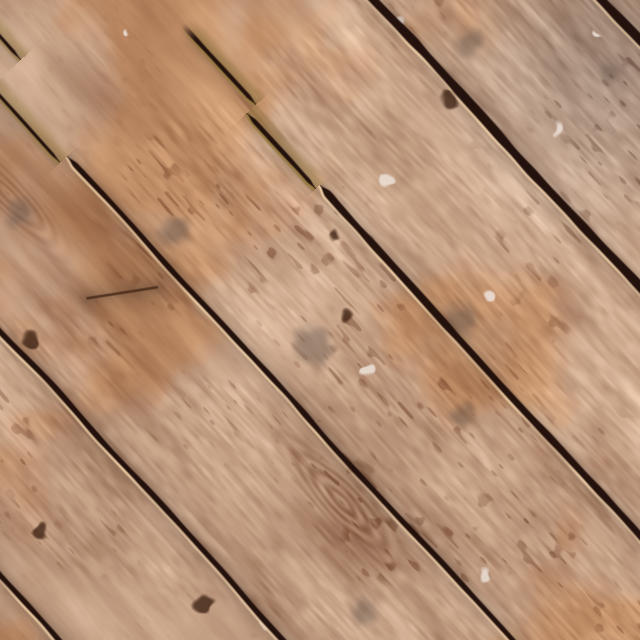
This texture is drawn by a WebGL 1 fragment shader. Its source:

```glsl
precision highp float;
// Weathered diagonal wooden planks with dark seams, broken joints, grain, knots and paint flecks.
uniform vec2 u_resolution;

const float SLOPE = 1.09;          // seam drop per unit of width
const float SPACING = 0.2602;      // plank width, measured across the grain
const float FIRST_SEAM = -0.088;   // position of seam row 0
const float SEAM_THIN = 0.0037;    // half widths of the gaps
const float SEAM_WIDE = 0.0062;
const float WOBBLE = 0.006;
const vec2 GRAIN_FREQ = vec2(24.0, 210.0);
const vec2 RINGS_A = vec2(0.94, -0.130);   // ring centres: along, across
const vec2 RINGS_B = vec2(0.23, -0.185);
const vec3 WOOD_DARK = vec3(0.60, 0.44, 0.34);
const vec3 WOOD_LIGHT = vec3(0.91, 0.78, 0.67);
const vec3 GAP = vec3(0.12, 0.05, 0.035);
const vec3 RIM = vec3(0.93, 0.81, 0.65);
const vec3 OLIVE = vec3(0.60, 0.49, 0.25);
const vec3 STAIN = vec3(0.42, 0.35, 0.31);
const vec3 KNOT = vec3(0.25, 0.14, 0.08);
const vec3 PAINT = vec3(0.92, 0.87, 0.83);

float hash(vec2 p) {
  return fract(sin(dot(p, vec2(127.1, 311.7))) * 43758.545);
}

float noise(vec2 p) {
  vec2 i = floor(p), f = fract(p);
  f = f * f * (3.0 - 2.0 * f);
  return mix(mix(hash(i), hash(i + vec2(1, 0)), f.x),
             mix(hash(i + vec2(0, 1)), hash(i + vec2(1, 1)), f.x), f.y);
}

float fbm(vec2 p) {
  float sum = 0.0, amp = 0.533;
  for (int i = 0; i < 4; i++) {
    sum += amp * noise(p);
    p = p * 2.03 + 17.3;
    amp *= 0.5;
  }
  return sum;
}

// Randomly placed round marks, at most one per cell
float spots(vec2 p, float cells, float density, float radius, float soft, float seed) {
  float mask = 0.0;
  vec2 base = floor(p * cells);
  for (int j = -1; j <= 1; j++) {
    for (int i = -1; i <= 1; i++) {
      vec2 id = base + vec2(i, j) + seed;
      vec2 center = (id - seed + 0.15 + 0.7 * vec2(hash(id), hash(id + 5.7))) / cells;
      float r = radius * (0.55 + 0.65 * hash(id + 9.1));
      float inside = 1.0 - smoothstep(r - soft, r + soft, length(p - center));
      mask = max(mask, inside * step(hash(id + 3.3), density));
    }
  }
  return mask;
}

// Stretched growth rings that fade outwards
float rings(vec2 q, vec2 center) {
  vec2 e = (q - center) * vec2(0.24, 1.0);
  float r = length(e) + 0.006 * noise(q * vec2(14.0, 40.0));
  return (0.5 + 0.5 * sin(r * 720.0)) * (1.0 - smoothstep(0.015, 0.048, r));
}

float segment(vec2 p, vec2 a, vec2 b) {
  vec2 d = b - a;
  return length(p - a - d * clamp(dot(p - a, d) / dot(d, d), 0.0, 1.0));
}

void main() {
  vec2 p = gl_FragCoord.xy / u_resolution;
  float px = 1.0 / min(u_resolution.x, u_resolution.y);
  float norm = sqrt(1.0 + SLOPE * SLOPE);
  float along = (p.x + SLOPE * (1.0 - p.y)) / norm;
  float across = (SLOPE * p.x + p.y - 1.0) / norm;

  // Nearest seam; rows 0 and 1 are broken and displaced at their upper ends
  float row = floor((across - FIRST_SEAM) / SPACING + 0.5);
  float canBreak = step(-0.5, row) * step(row, 1.5);
  float breakA = 0.251 + 0.3 * row;
  float breakB = breakA - 0.16;
  float broken = canBreak * step(along, breakA);
  float shift = broken * mix(mix(-0.015, -0.009, row), mix(0.047, 0.0105, row), step(along, breakB));
  float seam = across - FIRST_SEAM - row * SPACING - shift
             + WOBBLE * (noise(vec2(along * 8.0, row * 7.0)) - 0.5);
  float present = mix(1.0, smoothstep(-0.02, 0.02, along - breakA + 0.314), canBreak);
  float halfWidth = mix(SEAM_THIN, SEAM_WIDE, clamp(row * 0.5, 0.0, 1.0)) * mix(1.0, 0.6, broken);
  float nearBreak = min(abs(along - breakA), abs(along - breakB));
  halfWidth *= mix(1.0, smoothstep(0.0, 0.02, nearBreak), canBreak);
  halfWidth *= 0.85 + 0.3 * noise(vec2(along * 25.0, row));

  // Wood tone: fibres, pores, soft mottling and smeared patches
  vec2 q = vec2(along, across + 0.012 * noise(vec2(along * 4.0, across * 9.0)));
  float mottle = fbm(p * 5.5 + 3.0);
  float patches = fbm(p * vec2(3.0, 4.5) + 21.0) + 0.16 * (0.65 - along);
  float crisp = 1.0 - 0.8 * smoothstep(0.52, 0.62, patches);
  float fibre = 0.6 * noise(q * GRAIN_FREQ) + 0.4 * noise(q * GRAIN_FREQ * vec2(2.3, 0.5) + 40.0);
  float streak = fbm(q * vec2(5.0, 38.0) + 8.0);
  float blend = mix(0.06, 0.002, present);
  float tint = mix(hash(vec2(row, 4.0)), hash(vec2(row + 1.0, 4.0)), smoothstep(-blend, blend, seam));
  float tone = 0.51 + 0.75 * (mottle - 0.5) + 0.5 * crisp * (fibre - 0.5)
             + 0.6 * (streak - 0.5) + 0.10 * (tint - 0.5);
  float pores = smoothstep(0.74, 0.9, noise(q * vec2(45.0, 130.0))) * smoothstep(0.48, 0.62, fbm(p * 6.0 + 60.0));
  tone -= 0.4 * crisp * pores + 0.38 * (rings(q, RINGS_A) + 0.6 * rings(q, RINGS_B));
  vec3 color = mix(WOOD_DARK, WOOD_LIGHT, clamp(tone, -0.3, 1.1));

  // Warm and grey weathering
  float warm = smoothstep(0.5, 0.7, fbm(p * 4.0 + 90.0));
  color *= mix(vec3(1.0), vec3(0.99, 0.90, 0.79), warm);
  float grey = smoothstep(0.35, 0.0, length(p - vec2(0.95, 0.88)));
  color = mix(color, vec3(dot(color, vec3(0.33))) * vec3(1.03, 0.96, 0.92), 0.45 * grey);

  // Stains, knots and paint flecks with ragged outlines
  vec2 ragged = p + 0.014 * (vec2(noise(p * 60.0), noise(p * 60.0 + 30.0)) - 0.5);
  color = mix(color, STAIN, 0.5 * spots(ragged, 5.0, 0.3, 0.024, 0.014, 11.0));
  color = mix(color, KNOT, 0.8 * spots(ragged, 5.0, 0.28, 0.012, 0.004, 31.0));
  color = mix(color, PAINT, 0.9 * spots(ragged, 6.0, 0.3, 0.009, 0.003, 57.0));

  // Short butt joint with a soft shadow
  float joint = segment(p, vec2(0.137, 0.534), vec2(0.245, 0.551));
  color *= 1.0 - 0.22 * exp(-joint * 55.0);
  color = mix(color, KNOT, 0.75 * (1.0 - smoothstep(0.0005, 0.002 + px, joint)));

  // Seams: soft shade, lit lower rim, dark gap
  color *= 1.0 - 0.28 * present * exp(-abs(seam) * 95.0);
  float rim = smoothstep(0.0045, 0.001, abs(seam + halfWidth + 0.0018));
  float rimPower = present * (0.4 + 0.5 * noise(vec2(along * 18.0, row + 50.0)));
  color = mix(color, mix(RIM, OLIVE, broken), rim * rimPower);
  float olive = broken * present * smoothstep(0.018, 0.0, abs(seam - 0.008));
  color = mix(color, OLIVE, 0.4 * olive);
  float gap = 1.0 - smoothstep(halfWidth - px, halfWidth + px + 0.0008, abs(seam));
  color = mix(color, GAP, gap * present * 0.96);

  gl_FragColor = vec4(color, 1.0);
}
```
